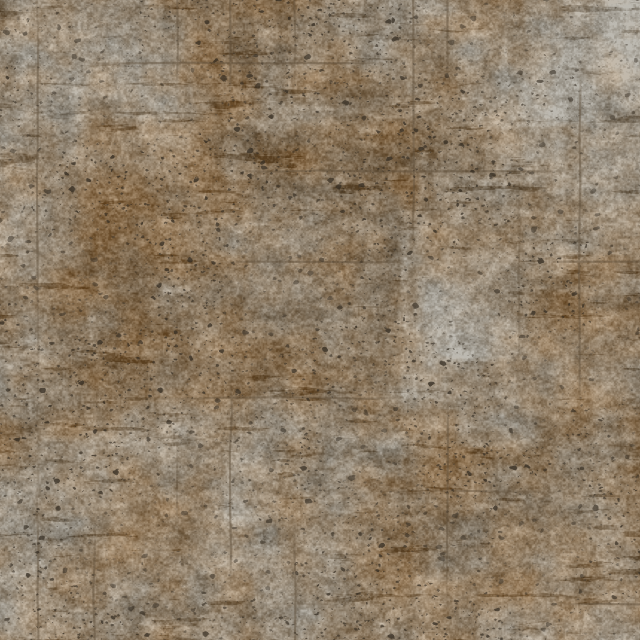
Give the GLSL for this texture, as a Shadertoy shader.

```glsl
// Weathered concrete wall with brown stains, formwork streaks, pits and faint seams.

const vec3 DEEP_BROWN = vec3(0.40, 0.33, 0.24);
const vec3 PALE_CEMENT = vec3(0.71, 0.66, 0.59);
const vec3 PIT_SHADOW = vec3(0.20, 0.17, 0.13);
const vec3 RUST_SHIFT = vec3(0.055, 0.0, -0.055);

float hash(vec2 p, float seed) {
    vec3 q = fract(vec3(p.xyx) * 0.1031 + seed * 0.137);
    q += dot(q, q.yzx + 33.33);
    return fract((q.x + q.y) * q.z);
}

float valueNoise(vec2 p, float seed) {
    vec2 cell = floor(p);
    vec2 f = fract(p);
    f = f * f * (3.0 - 2.0 * f);
    float low = mix(hash(cell, seed), hash(cell + vec2(1, 0), seed), f.x);
    float high = mix(hash(cell + vec2(0, 1), seed), hash(cell + vec2(1, 1), seed), f.x);
    return mix(low, high, f.y);
}

// Layered noise centred on zero
float layeredNoise(vec2 p, float seed) {
    float sum = 0.0;
    float weight = 0.52;
    for (int i = 0; i < 5; i++) {
        sum += weight * (valueNoise(p, seed + float(i)) - 0.5);
        p = p * 2.03 + 7.1;
        weight *= 0.5;
    }
    return sum;
}

// Cellular pits: one irregular hole in a share of the cells
float pits(vec2 uv, float scale, float share, float seed, float pixel) {
    vec2 p = uv * scale;
    p += 0.25 * vec2(valueNoise(p * 3.0, seed), valueNoise(p * 3.0, seed + 1.0));
    vec2 cell = floor(p);
    float cover = 0.0;
    for (int y = -1; y <= 1; y++) {
        for (int x = -1; x <= 1; x++) {
            vec2 id = cell + vec2(x, y);
            vec2 centre = id + vec2(hash(id, seed + 2.0), hash(id, seed + 3.0));
            float size = hash(id, seed + 4.0);
            float radius = mix(0.09, 0.27, size * size);
            float d = length((p - centre) * vec2(0.85, 1.1)) - radius;
            float present = step(hash(id, seed + 5.0), share);
            float edge = pixel * scale * 0.7;
            cover = max(cover, present * (1.0 - smoothstep(-edge, edge, d)));
        }
    }
    return cover;
}

// Thin broken lines running along the second coordinate
float seams(vec2 p, float count, float seed, float pixel) {
    float cover = 0.0;
    for (float i = 0.0; i < count; i++) {
        float place = (i + 0.15 + 0.7 * hash(vec2(i, 3.0), seed)) / count;
        float wobble = 0.003 * (valueNoise(vec2(p.y * 14.0, i), seed) - 0.5);
        float line = 1.0 - smoothstep(0.0006, 0.0012 + pixel, abs(p.x - place - wobble));
        float worn = smoothstep(0.42, 0.72, valueNoise(vec2(p.y * 4.0, i * 5.0), seed + 1.0));
        cover = max(cover, line * worn);
    }
    return cover;
}

void mainImage(out vec4 fragColor, in vec2 fragCoord) {
    vec2 uv = fragCoord / iResolution.y;
    float pixel = 1.0 / iResolution.y;

    // Broad stains, with edges frayed along the formwork directions
    float upright = layeredNoise(uv * vec2(38.0, 4.0), 11.0);
    float level = layeredNoise(uv * vec2(5.0, 42.0), 23.0);
    vec2 frayed = uv + 0.07 * vec2(upright, level);
    float stain = layeredNoise(frayed * vec2(5.5, 4.5), 37.0);
    float patches = layeredNoise(frayed * vec2(15.0, 13.0), 41.0);

    // Sandy surface from coarse crumbs down to fine grain
    float crumbs = layeredNoise(uv * vec2(62.0, 75.0), 53.0);
    float grain = valueNoise(uv * vec2(210.0, 240.0), 61.0) - 0.5;
    float dust = valueNoise(uv * 430.0, 67.0) - 0.5;

    float tone = 0.62 + 1.15 * stain + 0.45 * patches + 0.40 * upright + 0.40 * level;
    tone += 0.60 * crumbs + 0.42 * grain + 0.34 * dust;

    // Chipped pale flakes and dark horizontal scrapes
    float flakes = smoothstep(0.13, 0.25, layeredNoise(uv * vec2(24.0, 42.0), 71.0));
    float scrapes = smoothstep(0.17, 0.27, layeredNoise(uv * vec2(11.0, 85.0), 79.0));
    tone += 0.20 * flakes - 0.40 * scrapes;
    tone = clamp(tone, -0.25, 1.2);

    // Rust warms the stains; bare cement stays greyer
    vec3 color = mix(DEEP_BROWN, PALE_CEMENT, tone);
    float rust = layeredNoise(uv * vec2(19.0, 24.0), 83.0);
    color += RUST_SHIFT * clamp(1.6 * rust - 2.0 * stain, -0.6, 0.8);

    // Seams and pits darken the finished surface
    float lines = max(seams(uv, 9.0, 91.0, pixel), seams(uv.yx, 6.0, 97.0, pixel));
    color = mix(color, DEEP_BROWN * 0.9, 0.45 * lines);
    float crowding = smoothstep(-0.15, 0.15, layeredNoise(uv * 7.0, 101.0));
    float holes = pits(uv, 62.0, 0.20, 107.0, pixel);
    float pores = pits(uv, 125.0, 0.30, 127.0, pixel) * mix(0.3, 0.85, crowding);
    color = mix(color, PIT_SHADOW, 0.75 * max(holes * mix(0.6, 1.0, crowding), pores));

    fragColor = vec4(clamp(color, 0.0, 1.0), 1.0);
}
```
